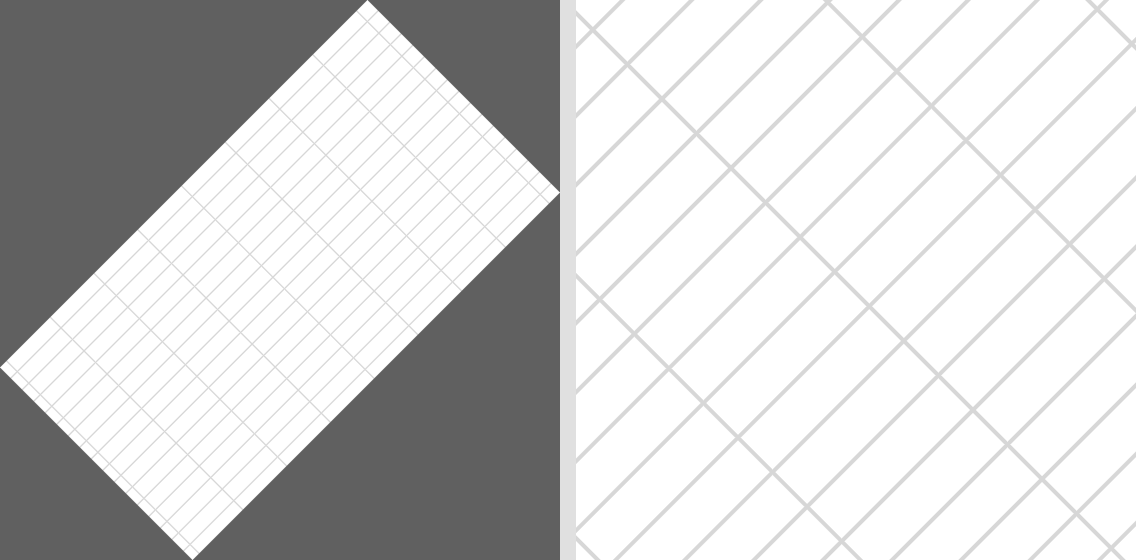
Left, the full canvas; right, a detail of the centre.
Write a WebGL 1 fragment shader that draws this pattern.

```glsl
precision highp float;

// A white ruled sheet turned by 45 degrees on a plain grey ground, one per tile.
// A box distance gives the sheet; two sets of repeated line distances rule it:
// sixteen fine lines along its length and nine wider-spaced lines across it.

uniform vec2 u_resolution;

const vec3 GROUND = vec3(0.378);
const vec3 PAPER = vec3(1.0);
const vec3 RULE = vec3(0.845);

// All lengths are fractions of the canvas; x runs along the sheet, y across it.
const vec2 SHEET_HALF = vec2(0.464, 0.2431);
const vec2 RULE_SPACING = vec2(0.1105, 0.02909);
const vec2 RULE_OFFSET = vec2(-0.0055, -0.01243);
const float RULE_HALF_WIDTH = 0.0012;

// Rotates a point by 45 degrees into the axes of the sheet.
vec2 toSheet(vec2 p) {
  return vec2(p.x + p.y, p.x - p.y) * sqrt(0.5);
}

float boxDistance(vec2 p, vec2 halfSize) {
  vec2 d = abs(p) - halfSize;
  return length(max(d, 0.0)) + min(max(d.x, d.y), 0.0);
}

// Distance to the nearest line of an evenly spaced set.
float lineDistance(float x, float spacing, float offset) {
  return abs(fract((x - offset) / spacing + 0.5) - 0.5) * spacing;
}

// Turns a signed distance into smooth coverage one pixel wide.
float coverage(float distance, float pixel) {
  return clamp(0.5 - distance / pixel, 0.0, 1.0);
}

void main() {
  float pixel = 1.0 / min(u_resolution.x, u_resolution.y);
  vec2 tile = fract(gl_FragCoord.xy / u_resolution);
  vec2 p = toSheet(tile - 0.5);

  // Rules in both directions
  float crossRule = lineDistance(p.x, RULE_SPACING.x, RULE_OFFSET.x);
  float longRule = lineDistance(p.y, RULE_SPACING.y, RULE_OFFSET.y);
  float ink = coverage(min(crossRule, longRule) - RULE_HALF_WIDTH, pixel);

  // Sheet over the ground
  float sheet = coverage(boxDistance(p, SHEET_HALF), pixel);
  vec3 color = mix(GROUND, mix(PAPER, RULE, ink), sheet);

  gl_FragColor = vec4(color, 1.0);
}
```
